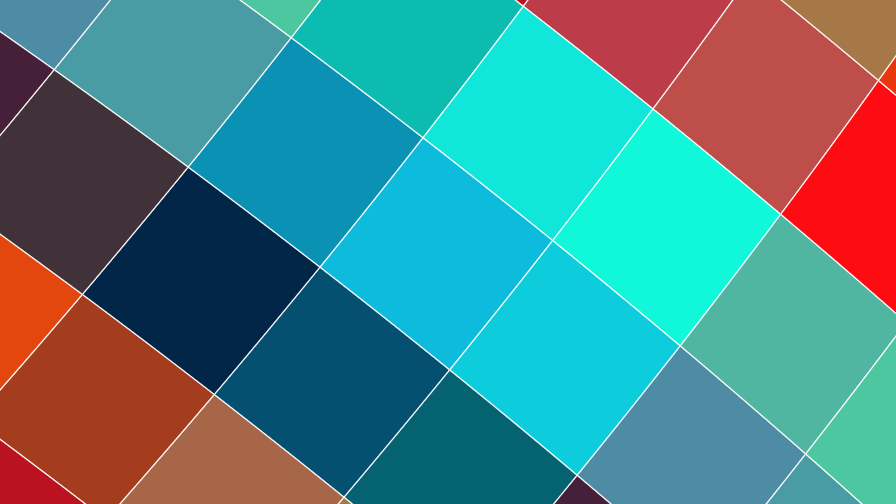
A Shadertoy shader for this background:

```glsl
const float CELLS_PER_HEIGHT = 3.047;
const float TILT = 0.671;                      // grid rotation in radians
const float BEND = 0.0103;                     // curvature of the grid lines
const vec2  GRID_SHIFT = vec2(0.546, 0.550);   // cell position at canvas centre
const float LINE_WIDTH = 0.0026;               // in canvas heights
const vec3  LINE_COLOR = vec3(1.0);
const int   PERIOD = 5;

// Each tile is the sum of its row colour and its column tint
const vec3 ROW_COLOR[PERIOD] = vec3[PERIOD](
    vec3(0.039, 0.569, 0.706),
    vec3(0.051, 0.737, 0.690),
    vec3(0.729, 0.071, 0.125),
    vec3(0.643, 0.235, 0.118),
    vec3(0.008, 0.149, 0.282));

const vec3 COLUMN_TINT[PERIOD] = vec3[PERIOD](
    vec3(0.012,  0.165,  0.161),
    vec3(0.012,  0.235,  0.161),
    vec3(0.267, -0.024, -0.059),
    vec3(0.247,  0.043, -0.063),
    vec3(0.0));

// Canvas position to tilted, gently bowed grid coordinates
vec2 gridCoord(vec2 p) {
    float c = cos(TILT), s = sin(TILT);
    vec2 q = CELLS_PER_HEIGHT * vec2(c * p.x - s * p.y, s * p.x + c * p.y);
    return q + BEND * q.yx * q.yx + GRID_SHIFT;
}

vec3 tileColor(vec2 cell) {
    ivec2 k = ivec2(mod(cell + 0.5, float(PERIOD)));
    return clamp(ROW_COLOR[k.y] + COLUMN_TINT[k.x], 0.0, 1.0);
}

// Distance to the nearest grid line, in canvas heights
float lineDistance(vec2 g) {
    vec2 d = 0.5 - abs(fract(g) - 0.5);
    return min(d.x, d.y) / CELLS_PER_HEIGHT;
}

void mainImage(out vec4 fragColor, in vec2 fragCoord) {
    vec2 p = (fragCoord - 0.5 * iResolution.xy) / iResolution.y;
    vec2 g = gridCoord(p);

    // Antialiased line coverage over flat tiles
    float pixel = 1.0 / iResolution.y;
    float line = clamp(0.5 + (0.5 * LINE_WIDTH - lineDistance(g)) / pixel, 0.0, 1.0);

    fragColor = vec4(mix(tileColor(floor(g)), LINE_COLOR, line), 1.0);
}
```
